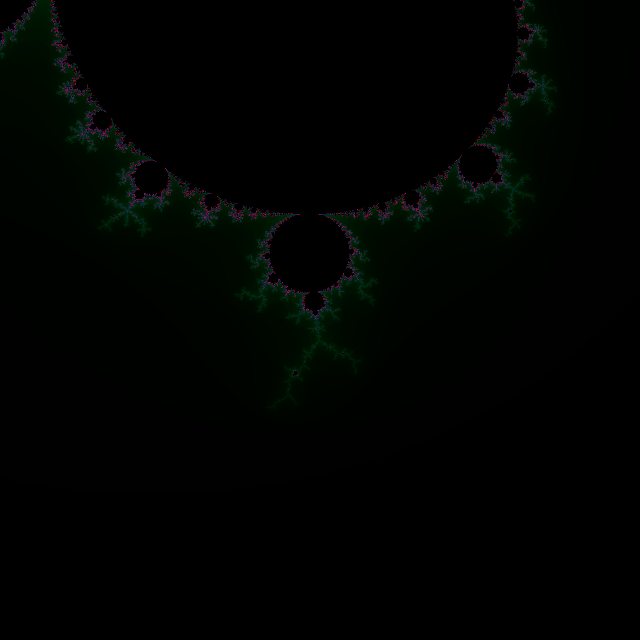
A WebGL 2 fragment shader for this background:

```glsl
#version 300 es
precision highp float;
// Escape-time fractal: the lower edge of the Mandelbrot set, glowing dark green, blue and red.

uniform vec2 u_resolution;
out vec4 fragColor;

const vec2 VIEW_CENTER = vec2(-0.0993, -0.9054);
const float VIEW_SIZE = 1.539;
const int MAX_STEPS = 100;
const float BAILOUT = 2.0;
const int SAMPLES = 2;            // per axis, for smooth edges
const float SAMPLE_SPREAD = 0.5;  // filter width, as a share of one pixel
const float GREEN_GAIN = 1.9;
const float BLUE_GAIN = 2.0;
const float RED_GAIN = 0.85;

// True inside the main cardioid or the period-2 disc, which never escape.
bool inMainBody(vec2 c) {
    float x = c.x - 0.25;
    float q = x * x + c.y * c.y;
    bool cardioid = q * (q + x) < 0.25 * c.y * c.y;
    bool disc = length(c + vec2(1.0, 0.0)) < 0.25;
    return cardioid || disc;
}

// Steps taken before escape; MAX_STEPS when the orbit stays bounded.
int escapeSteps(vec2 c) {
    if (inMainBody(c)) return MAX_STEPS;
    vec2 z = vec2(0.0);
    for (int i = 0; i < MAX_STEPS; i++) {
        z = vec2(z.x * z.x - z.y * z.y, 2.0 * z.x * z.y) + c;
        if (dot(z, z) > BAILOUT * BAILOUT) return i;
    }
    return MAX_STEPS;
}

// Green for quick escapes, then blue, then red close to the set.
vec3 escapeColor(int steps) {
    if (steps == MAX_STEPS) return vec3(0.0);
    float t = float(steps) / float(MAX_STEPS);
    float green = GREEN_GAIN * pow(t, 1.5) * (1.0 - t) * (1.0 - t);
    float blue = BLUE_GAIN * t * t * t * (1.0 - smoothstep(0.6, 0.9, t));
    float red = RED_GAIN * smoothstep(0.5, 0.85, t);
    return vec3(red, green, blue);
}

void main() {
    vec3 color = vec3(0.0);
    float canvas = min(u_resolution.x, u_resolution.y);

    // Average a small grid of samples inside each pixel.
    for (int j = 0; j < SAMPLES; j++) {
        for (int i = 0; i < SAMPLES; i++) {
            vec2 offset = SAMPLE_SPREAD * ((vec2(i, j) + 0.5) / float(SAMPLES) - 0.5);
            vec2 uv = (gl_FragCoord.xy + offset - 0.5 * u_resolution) / canvas;
            color += escapeColor(escapeSteps(VIEW_CENTER + VIEW_SIZE * uv));
        }
    }
    fragColor = vec4(color / float(SAMPLES * SAMPLES), 1.0);
}
```
